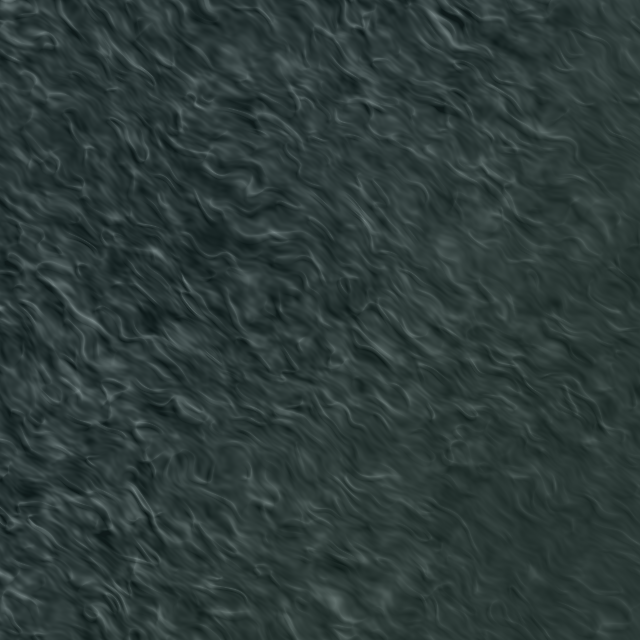
A WebGL 1 fragment shader for this texture:

```glsl
precision highp float;

// Dark, wind-ruffled water seen from above: short ripples run down to the right.
// Stretched gradient noise makes the ripples, offset ridges give lit crests with
// shaded backs, and broad noise varies the tone and the roughness.

uniform vec2 u_resolution;

const vec3 WATER = vec3(0.178, 0.231, 0.231);
const vec3 GREEN_TINT = vec3(-0.012, -0.010, -0.022);
const vec3 SHEEN = vec3(0.98, 1.0, 1.0);
const float RIPPLE_ANGLE = -0.66;

// Random unit gradient for a lattice cell
vec2 cellGradient(vec2 cell, float seed) {
  vec3 h = fract(vec3(cell.xyx) * vec3(0.1031, 0.1030, 0.0973) + seed * 0.137);
  h += dot(h, h.yzx + 33.33);
  float angle = 6.2832 * fract((h.x + h.y) * h.z);
  return vec2(cos(angle), sin(angle));
}

// Gradient noise, roughly -0.7 to 0.7
float gradientNoise(vec2 p, float seed) {
  vec2 cell = floor(p);
  vec2 f = p - cell;
  vec2 u = f * f * f * (f * (f * 6.0 - 15.0) + 10.0);
  vec2 e = vec2(1.0, 0.0);
  float a = dot(cellGradient(cell, seed), f);
  float b = dot(cellGradient(cell + e.xy, seed), f - e.xy);
  float c = dot(cellGradient(cell + e.yx, seed), f - e.yx);
  float d = dot(cellGradient(cell + e.xx, seed), f - e.xx);
  return mix(mix(a, b, u.x), mix(c, d, u.x), u.y);
}

// Rotate into ripple space: x along the crests, y across them
vec2 alongAcross(vec2 p, float angle) {
  float c = cos(angle);
  float s = sin(angle);
  return vec2(c * p.x + s * p.y, c * p.y - s * p.x);
}

// Bend the ripples, broadly and then finely
vec2 bend(vec2 p) {
  vec2 broad = vec2(gradientNoise(p * 5.0, 1.0), gradientNoise(p * 5.0, 2.0));
  vec2 fine = vec2(gradientNoise(p * 22.0, 3.0), gradientNoise(p * 22.0, 4.0));
  return p + 0.030 * broad + 0.012 * fine;
}

// Soft ripples summed over octaves of shrinking size
float ripples(vec2 q) {
  float sum = 0.0;
  float weight = 1.0;
  vec2 scale = vec2(13.0, 34.0);
  for (int i = 0; i < 4; i++) {
    sum += weight * gradientNoise(q * scale, 10.0 + float(i));
    scale *= 1.65;
    weight *= 0.82;
  }
  return sum;
}

// Thin broken ridge lines where the noise crosses zero
float crests(vec2 q, vec2 scale, float seed) {
  float ridge = max(0.0, 1.0 - 4.5 * abs(gradientNoise(q * scale, seed)));
  float gaps = smoothstep(-0.1, 0.35, gradientNoise(q * scale * 0.8, seed + 1.0));
  return ridge * ridge * gaps;
}

// Lit crest minus its shaded back, a short step across the ripple
float litCrests(vec2 q, vec2 scale, float seed) {
  vec2 back = vec2(0.0, 0.30 / scale.y);
  return crests(q, scale, seed) - 0.65 * crests(q + back, scale, seed);
}

void main() {
  vec2 uv = gl_FragCoord.xy / u_resolution;
  vec2 q = alongAcross(bend(uv), RIPPLE_ANGLE);

  // Calmer water towards the lower right, with gusty patches
  float calm = smoothstep(0.3, 1.05, uv.x + 0.35 * (0.5 - uv.y));
  float gust = gradientNoise(uv * 3.5, 30.0);
  float roughness = mix(1.2, 0.55, calm) * (1.0 + 0.5 * gust);

  // Surface light from ripples and two sizes of crest
  float light = 0.088 * ripples(q);
  light += 0.095 * litCrests(q, vec2(11.0, 27.0), 40.0);
  light += 0.080 * litCrests(q, vec2(20.0, 46.0), 50.0);
  light *= roughness;
  light += 0.35 * light * smoothstep(0.0, 0.08, light);

  // Broad tone: dark upper left, paler upper right, green lower right
  float tone = 0.035 * gradientNoise(uv * 2.6, 60.0);
  tone += 0.018 * smoothstep(0.6, 1.3, 0.8 * uv.x + 0.6 * uv.y);
  tone -= 0.016 * smoothstep(0.7, 1.6, 1.0 - uv.x + uv.y);
  float green = smoothstep(0.55, 1.35, uv.x + 0.8 * (1.0 - uv.y));

  vec3 color = WATER + GREEN_TINT * green + SHEEN * (tone + light);
  gl_FragColor = vec4(max(color, vec3(0.06, 0.10, 0.10)), 1.0);
}
```
